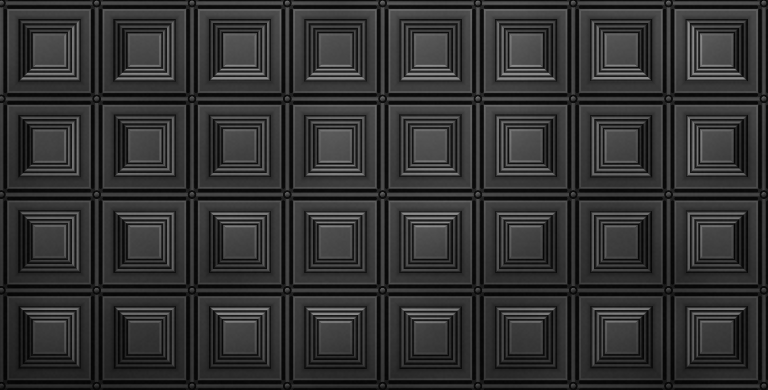
Give the GLSL for this pattern, as a Shadertoy shader.

```glsl
// Black pressed-metal ceiling: 8 by 4 coffered tiles with slotted ribs and studs.

float hash(vec2 p) {
    return fract(sin(dot(p, vec2(127.1, 311.7))) * 43758.5453);
}

float noise(vec2 p) {
    vec2 i = floor(p), f = fract(p);
    f = f * f * (3.0 - 2.0 * f);
    return mix(mix(hash(i), hash(i + vec2(1, 0)), f.x),
               mix(hash(i + vec2(0, 1)), hash(i + vec2(1, 1)), f.x), f.y);
}

// Distance from the tile centre in concentric squares
float square(vec2 p) {
    return max(abs(p.x), abs(p.y));
}

// Two rounded slots per rib, one on each side of the tile border
float slotDistance(vec2 p) {
    vec2 a = abs(p);
    float across = max(a.x, a.y) - 0.459;
    float along = max(min(a.x, a.y) - 0.422, 0.0);
    return length(vec2(across, along)) - 0.017;
}

// How strongly the side of a coffer under p catches the lamp; mitred at corners
float faceLight(vec2 p, vec2 lamp) {
    float upright = smoothstep(-0.012, 0.012, abs(p.y) - abs(p.x));
    float sideways = -0.06 + sign(p.x) * lamp.x;
    float vertical = 0.22 + sign(p.y) * lamp.y;
    return mix(sideways, vertical, upright);
}

void mainImage(out vec4 fragColor, in vec2 fragCoord) {
    vec2 uv = fragCoord / iResolution.y;
    vec2 grid = (uv - vec2(0.0035, 0.010)) / vec2(0.2444, 0.2455);
    vec2 tile = floor(grid);
    vec2 p = fract(grid) - 0.5;
    float px = 4.1 / iResolution.y;
    float d = square(p);

    // Each pressing sits a little off centre
    vec2 q = p - vec2(0.004, 0.008);
    q += 0.006 * (vec2(hash(tile), hash(tile + 9.1)) - 0.5);
    float ring = square(q);

    // Soft lamp in front of the middle
    vec2 toLamp = (vec2(4.0, 2.2) - tile - 0.5) * vec2(0.17, 0.30);
    vec2 lamp = toLamp / (0.7 + length(toLamp));
    float lit = faceLight(q, lamp);

    // Flat panel, softly shaded around the moulding
    float tone = 0.195 + 0.04 * p.y;
    tone *= 1.0 - 0.25 * smoothstep(0.38, 0.32, ring);

    // Moulding of three steps: dark foot, shaded slope, bright upper edge
    float climb = (0.327 - ring) / 0.048;
    float stepPart = fract(climb);
    float slopeTone = 0.16 + 0.19 * lit;
    float moulding = slopeTone * mix(0.30, 1.0, smoothstep(0.08, 0.50, stepPart));
    float edgeLine = smoothstep(0.35, 0.65, stepPart) * smoothstep(1.0, 0.80, stepPart);
    moulding += edgeLine * (0.09 + 0.20 * max(lit, 0.0));
    moulding *= 1.0 - 0.4 * smoothstep(0.85, 1.0, stepPart);
    tone = mix(tone, moulding, smoothstep(0.327 + 0.5 * px, 0.327 - 0.5 * px, ring));

    // Raised centre with a rounded edge
    float centre = 0.235 + 0.10 * q.y - 0.05 * q.x;
    centre += (0.04 + 0.28 * max(lit, 0.0)) * smoothstep(0.018, 0.0, abs(ring - 0.162));
    tone = mix(tone, centre, smoothstep(0.182 + 0.5 * px, 0.182 - 0.5 * px, ring));
    tone *= 1.0 - 0.7 * smoothstep(0.006 + px, 0.002, abs(ring - 0.186));

    // Thin bead around the panel
    tone += 0.08 * smoothstep(0.006 + px, 0.0, abs(d - 0.428));

    // Ribs: dark slots beside a pale ridge
    float rib = smoothstep(0.438 - 0.5 * px, 0.438 + 0.5 * px, d);
    float ridge = smoothstep(0.026, 0.008, 0.5 - d);
    tone = mix(tone, 0.11 + 0.12 * ridge, rib);
    float slot = slotDistance(p);
    tone = mix(tone, 0.03, smoothstep(0.5 * px, -0.5 * px, slot));

    // Studs where the ribs cross
    float stud = length(abs(p) - 0.5);
    tone = mix(tone, 0.04, smoothstep(0.040 + px, 0.040, stud));
    vec2 onStud = grid - floor(grid + 0.5);
    float dome = 0.22 + 4.0 * dot(onStud, vec2(-0.3, 1.0));
    tone = mix(tone, dome, smoothstep(0.026 + 0.5 * px, 0.026 - 0.5 * px, stud));

    // Broad sheen: brighter toward the top and the middle, dim at lower left
    float sheen = 0.92 + 0.10 * (grid.y - 2.0);
    sheen += 0.15 * exp(-dot(toLamp, toLamp) * 3.0);
    sheen += 0.08 * smoothstep(0.0, 5.0, grid.x);
    sheen += 0.22 * (noise(grid * 1.7 + 4.0) - 0.5);
    sheen += 0.10 * (hash(tile + 3.7) - 0.5);
    tone *= sheen * 1.08;

    // Faint grain
    tone += 0.014 * (noise(grid * 45.0) - 0.5);
    fragColor = vec4(vec3(clamp(tone, 0.02, 0.55)), 1.0);
}
```
